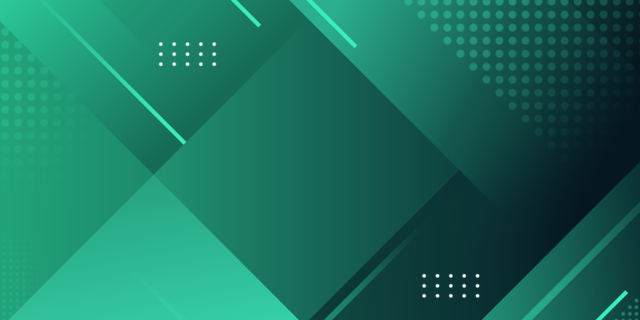
A Shadertoy shader for this background:

```glsl
#define MINT vec3(0.23, 0.93, 0.74)
#define FALLING_LEFT -0.066
#define FALLING_RIGHT 0.904
#define RISING_LEFT 1.026
#define RISING_MID 1.966
#define RISING_RIGHT 2.505
#define STROKE_HALF 0.009
#define HALFTONE_PITCH 0.0407
#define HALFTONE_RADIUS 0.0122
#define FINE_PITCH 0.0208
#define FINE_RADIUS 0.0055

// Antialiased step: 0 below the edge, 1 above it
float cover(float edge, float v) {
    float aa = 1.0 / iResolution.y;
    return smoothstep(-aa, aa, v - edge);
}

float band(float v, float center, float halfWidth) {
    return cover(-halfWidth, -abs(v - center));
}

vec3 ramp(vec3 from, vec3 to, float t) {
    return mix(from, to, clamp(t, 0.0, 1.0));
}

// Square lattice of discs; cell receives the index of the nearest disc
float dotGrid(vec2 p, vec2 origin, vec2 pitch, float radius, out vec2 cell) {
    cell = floor((p - origin) / pitch + 0.5);
    return cover(-radius, -length(p - origin - cell * pitch));
}

// Five by three block of small white discs
float dotBlock(vec2 p, vec2 origin) {
    vec2 cell;
    float disc = dotGrid(p, origin, vec2(0.0417, 0.03125), 0.0055, cell);
    vec2 inside = step(vec2(-0.5), cell) * step(cell, vec2(4.5, 2.5));
    return disc * inside.x * inside.y;
}

// Diagonal axes: x is constant on falling lines, y on rising lines
vec2 diagonals(vec2 p) {
    return vec2(p.x + p.y - 1.0, p.x - p.y + 1.0);
}

vec3 panels(vec2 p, float a, float b) {
    // Left side, split by the falling edge
    vec3 left = ramp(vec3(0.13, 0.64, 0.48), vec3(0.11, 0.54, 0.42), p.x / 0.48);
    vec3 topLeft = ramp(vec3(0.17, 0.79, 0.60), vec3(0.085, 0.42, 0.34), b / 0.98);
    topLeft *= 1.0 - 0.06 * cover(0.31, a) * (1.0 - smoothstep(0.4, 0.7, b));
    vec3 color = mix(left, topLeft, cover(FALLING_LEFT, a));

    // Bright triangle and central diamond
    vec3 triangle = ramp(vec3(0.20, 0.78, 0.63), vec3(0.15, 0.63, 0.50), p.y / 0.455);
    triangle *= 1.0 + 0.09 * (p.x - 0.45);
    vec3 diamond = ramp(vec3(0.128, 0.58, 0.45), vec3(0.055, 0.255, 0.25), (p.x - 0.48) / 0.95);
    color = mix(color, mix(triangle, diamond, cover(FALLING_LEFT, a)), cover(RISING_LEFT, b));

    // Dark lower panel
    vec3 lower = ramp(vec3(0.06, 0.29, 0.26), vec3(0.03, 0.14, 0.17), a * 0.7 + (b - RISING_MID) * 0.6);
    color = mix(color, lower, cover(RISING_MID, b));

    // Upper right panel, its edge dissolving toward the lower right
    float t = b + 0.3 * (a - FALLING_RIGHT);
    vec3 upper = ramp(vec3(0.17, 0.69, 0.56), vec3(0.08, 0.36, 0.32), (t - 1.1) / 0.75);
    upper = mix(upper, vec3(0.02, 0.09, 0.13), smoothstep(1.72, 2.6, t));
    upper *= 1.0 - 0.14 * cover(1.77, a);
    float side = mix(cover(FALLING_RIGHT, a), smoothstep(0.6, 1.2, a), smoothstep(1.95, 2.3, b));
    color = mix(color, upper, side);

    // Lower right corner
    vec3 corner = ramp(vec3(0.13, 0.56, 0.46), vec3(0.04, 0.19, 0.20),
                       (a - 0.54) / 0.95 + (b - RISING_RIGHT) * 0.8);
    return mix(color, corner, cover(RISING_RIGHT, b));
}

vec3 halftones(vec3 color, vec2 p) {
    vec2 cell, d, origin;

    // Upper right field
    origin = vec2(1.276, 0.995);
    float disc = dotGrid(p, origin, vec2(HALFTONE_PITCH), HALFTONE_RADIUS, cell);
    d = diagonals(origin + cell * HALFTONE_PITCH);
    float fade = step(1.25, d.x) * (1.0 - smoothstep(1.1, 2.4, d.y));
    color = mix(color, vec3(0.18, 0.70, 0.56), disc * fade * 0.85);

    // Left field
    origin = vec2(0.016, 0.901);
    disc = dotGrid(p, origin, vec2(HALFTONE_PITCH), HALFTONE_RADIUS, cell);
    vec2 center = origin + cell * HALFTONE_PITCH;
    fade = step(diagonals(center).x, -0.07) * (1.0 - smoothstep(0.0, 0.32, center.x));
    fade *= smoothstep(0.36, 0.75, center.y);
    color = mix(color, vec3(0.17, 0.75, 0.57), disc * fade * 0.65);

    // Fine fields in the lower corners
    disc = dotGrid(p, vec2(0.013, 0.04), vec2(FINE_PITCH), FINE_RADIUS, cell);
    fade = (1.0 - smoothstep(0.0, 0.16, p.x)) * (1.0 - smoothstep(0.1, 0.32, p.y));
    fade *= 1.0 - cover(RISING_LEFT, diagonals(p).y);
    color = mix(color, vec3(0.17, 0.74, 0.57), disc * fade * 0.5);
    fade = step(2.92, diagonals(vec2(0.013, 0.04) + cell * FINE_PITCH).y);
    return mix(color, vec3(0.16, 0.62, 0.50), disc * fade * 0.7);
}

vec3 strokes(vec3 color, float a, float b) {
    // Falling strokes
    float line = band(a, 0.13, STROKE_HALF) * (1.0 - cover(RISING_LEFT, b)) * smoothstep(-0.1, 0.95, b);
    line = max(line, band(a, 0.73, STROKE_HALF) * (1.0 - cover(0.893, b)));
    line = max(line, band(a, 0.966, STROKE_HALF) * (1.0 - cover(1.258, b)));
    line = max(line, band(a, -0.43, 0.012) * smoothstep(1.15, 1.6, b) * 0.18);
    // Rising strokes
    line = max(line, band(b, 2.87, STROKE_HALF) * (1.0 - cover(1.047, a)));
    line = max(line, band(b, 2.646, 0.016) * mix(0.45, 0.12, smoothstep(0.65, 1.5, a)));
    line = max(line, band(b, 2.025, 0.013) * (1.0 - smoothstep(0.0, 0.65, a)) * 0.38);
    color *= 1.0 - 0.18 * band(b, 1.989, 0.023) * (1.0 - smoothstep(0.2, 0.8, a));
    return mix(color, MINT, line);
}

void mainImage(out vec4 fragColor, in vec2 fragCoord) {
    vec2 p = fragCoord / iResolution.y;
    vec2 d = diagonals(p);
    vec3 color = panels(p, d.x, d.y);
    color = halftones(color, p);
    color = strokes(color, d.x, d.y);
    float white = max(dotBlock(p, vec2(0.5026, 0.7995)), dotBlock(p, vec2(1.3255, 0.0755)));
    fragColor = vec4(mix(color, vec3(0.95, 1.0, 0.98), white), 1.0);
}
```
